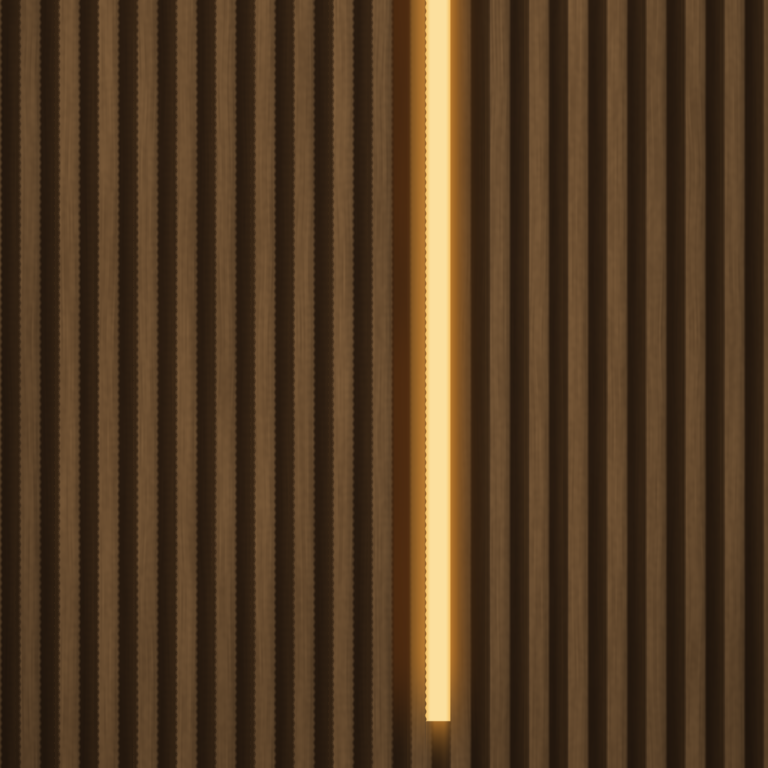
Give the GLSL for this texture, as a WebGL 2 fragment shader.

```glsl
#version 300 es
precision highp float;
// Vertical walnut slats with dark gaps and one warm recessed light strip.
uniform vec2 u_resolution;
out vec4 outColor;

const float PITCH = 0.05095;      // slat spacing, about 19.6 across
const float FIRST_EDGE = 0.0255;  // left edge of the first full slat
const float FACE_WIDTH = 0.53;    // share of the pitch
const vec3 GAP_DARK = vec3(0.155, 0.102, 0.058);
const vec3 GAP_LIT = vec3(0.235, 0.160, 0.088);
const vec3 WOOD_DARK = vec3(0.355, 0.255, 0.155);
const vec3 WOOD_LIGHT = vec3(0.460, 0.340, 0.215);
const vec3 AMBER = vec3(0.68, 0.44, 0.16);
const vec3 RUST = vec3(0.34, 0.18, 0.06);
const vec3 LAMP = vec3(0.99, 0.88, 0.62);
const vec3 LAMP_EDGE = vec3(0.96, 0.76, 0.40);
const vec2 LAMP_X = vec2(0.5545, 0.5865);
const float LAMP_BOTTOM = 0.061;

float hash(vec2 p) {
  return fract(sin(dot(p, vec2(127.1, 311.7))) * 43758.5453);
}

float noise(vec2 p) {
  vec2 i = floor(p);
  vec2 f = fract(p);
  f = f * f * (3.0 - 2.0 * f);
  return mix(mix(hash(i), hash(i + vec2(1, 0)), f.x),
             mix(hash(i + vec2(0, 1)), hash(i + vec2(1, 1)), f.x), f.y);
}

float band(float x, vec2 range, float soft) {
  return smoothstep(range.x - soft, range.x + soft, x)
       * (1.0 - smoothstep(range.y - soft, range.y + soft, x));
}

// Long fibres, slanted flecks and slow mottling, different on each slat.
float woodGrain(vec2 p, float id) {
  float bend = 0.006 * noise(vec2(id * 7.3, p.y * 9.0));
  float fibre = noise(vec2((p.x + bend) * 420.0, p.y * 14.0 + id * 17.0));
  float fleck = noise(vec2(p.x * 160.0 - p.y * 85.0, p.y * 110.0 + p.x * 130.0));
  float mottle = noise(vec2(id * 5.1, p.y * 6.0));
  return 0.45 * fibre + 0.25 * fleck + 0.3 * mottle;
}

vec3 slatWall(vec2 p, float pixel) {
  float edgeWobble = 0.0006 * sin(p.y * 620.0) * (1.0 - smoothstep(0.45, 0.65, p.x));
  float cell = (p.x - FIRST_EDGE + edgeWobble) / PITCH;
  float id = floor(cell + 0.1);
  float t = cell - id;
  float soft = max(0.045, pixel / PITCH);
  float face = band(t, vec2(0.01, FACE_WIDTH), soft);

  // The face rounds off to the right; the gap lifts toward the next slat.
  float grain = woodGrain(p, id);
  vec3 wood = mix(WOOD_DARK, WOOD_LIGHT, grain);
  wood *= 1.03 - 0.16 * smoothstep(0.3, FACE_WIDTH, t);
  wood *= 0.96 + 0.08 * hash(vec2(id, 3.0));
  float lift = t < 0.0 ? 1.0 : smoothstep(0.62, 0.98, t);
  vec3 gap = mix(GAP_DARK, GAP_LIT, lift * (0.55 + 0.4 * hash(vec2(id, 9.0))));
  gap *= 0.92 + 0.16 * grain;

  // Uneven room light: softer at the outer edges and near the floor.
  float shade = 0.90 + 0.12 * smoothstep(0.0, 0.45, p.y);
  shade *= 1.0 - 0.12 * smoothstep(0.25, 0.55, abs(p.x - 0.45));
  return mix(gap, wood, face) * shade;
}

// Warm spill on the neighbouring slats, stronger close to the strip.
vec3 addGlow(vec3 base, vec2 p) {
  float along = smoothstep(LAMP_BOTTOM - 0.06, LAMP_BOTTOM + 0.10, p.y);
  float flicker = 0.8 + 0.3 * noise(vec2(2.0, p.y * 8.0));
  float recess = band(p.x, vec2(0.511, 0.535), 0.004);
  float leftFace = band(p.x, vec2(0.534, LAMP_X.x), 0.003);
  float toRight = max(p.x - LAMP_X.y, 0.0);
  float rightSide = step(LAMP_X.x, p.x) * exp(-toRight * 60.0);
  vec3 color = mix(base, RUST, recess * along * 0.75 * flicker);
  float ramp = smoothstep(0.53, LAMP_X.x, p.x);
  color = mix(color, AMBER * (0.72 + 0.4 * ramp), leftFace * along * 0.85);
  vec3 spill = mix(RUST * 0.75, AMBER * 1.08, exp(-toRight * 45.0));
  float reach = 1.0 - smoothstep(0.622, 0.637, p.x);
  color = mix(color, spill, min(rightSide * 1.5, 0.95) * reach * along);

  // Short pool of light below the lower end.
  float below = max(LAMP_BOTTOM - p.y, 0.0);
  float pool = band(p.x, vec2(0.561, 0.583), 0.006) * exp(-below * 42.0);
  return mix(color, AMBER, pool * 0.9);
}

vec3 addLamp(vec3 base, vec2 p, float pixel) {
  float soft = max(0.0012, pixel);
  float tooth = 0.0008 * sin(p.y * 620.0);
  float mask = band(p.x, vec2(LAMP_X.x + tooth, LAMP_X.y), soft);
  mask *= smoothstep(LAMP_BOTTOM - soft, LAMP_BOTTOM + soft, p.y);
  float core = band(p.x, LAMP_X + vec2(0.003, -0.003), 0.004);
  return mix(base, mix(LAMP_EDGE, LAMP, core), mask);
}

void main() {
  vec2 p = gl_FragCoord.xy / u_resolution;
  float pixel = 1.0 / u_resolution.x;
  vec3 color = slatWall(p, pixel);
  color = addGlow(color, p);
  color = addLamp(color, p, pixel);
  outColor = vec4(color, 1.0);
}
```
